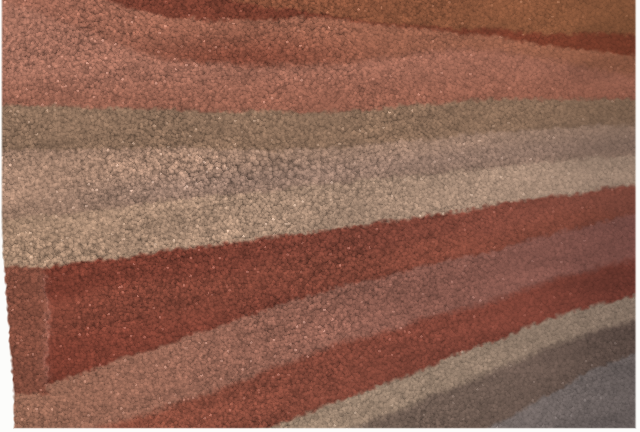
This texture is drawn by a Shadertoy shader. Its source:

```glsl
// Rammed earth wall: sloping strata of red, tan and grey soil.
// Each stratum is painted below a smooth, ragged curve, then value noise
// and rounded cell pebbles add grain, stains and grit; a pale margin frames it.

float hash(vec2 p) {
    return fract(sin(dot(p, vec2(127.1, 311.7))) * 43758.545);
}

float noise(vec2 p) {
    vec2 cell = floor(p), f = fract(p);
    f = f * f * (3.0 - 2.0 * f);
    float low = mix(hash(cell), hash(cell + vec2(1, 0)), f.x);
    float high = mix(hash(cell + vec2(0, 1)), hash(cell + vec2(1, 1)), f.x);
    return mix(low, high, f.y);
}

vec2 turn(vec2 p) {
    return mat2(0.8, 0.6, -0.6, 0.8) * p;
}

float fbm(vec2 p) {
    float sum = 0.0, gain = 0.5;
    for (int i = 0; i < 5; i++) {
        sum += gain * noise(p);
        p = turn(p) * 2.03 + 7.3;
        gain *= 0.5;
    }
    return sum;
}

// Rounded stones: x is the lit relief, y the tone of the nearest stone.
vec2 pebbles(vec2 p) {
    vec2 cell = floor(p), offset = vec2(0), stone = vec2(0);
    float nearest = 9.0;
    for (int j = -1; j <= 1; j++)
    for (int i = -1; i <= 1; i++) {
        vec2 id = cell + vec2(i, j);
        vec2 d = p - id - vec2(hash(id), hash(id + 41.3));
        if (dot(d, d) < nearest) { nearest = dot(d, d); offset = d; stone = id; }
    }
    float dome = 1.0 - smoothstep(0.04, 0.5, nearest);
    return vec2(dome - 0.62 + 0.6 * dot(offset, vec2(-0.6, 0.8)), hash(stone + 9.7));
}

// Smooth curve through five evenly spaced depths.
float curve(float x, float k[5]) {
    float s = clamp(x, 0.0, 0.9999) * 4.0, t = fract(s);
    int i = int(s);
    float a = k[i], b = k[i + 1];
    float m = 0.5 * (b - k[max(i - 1, 0)]);
    float n = 0.5 * (k[min(i + 2, 4)] - a);
    return a + t * (m + t * (3.0 * (b - a) - 2.0 * m - n + t * (2.0 * (a - b) + m + n)));
}

// Paint soil below a curve, with a faint shadow along the joint.
void stratum(inout vec3 soil, vec2 w, float ragged, float blur, float k[5], vec3 left, vec3 right) {
    float d = w.y - curve(w.x, k) + ragged;
    soil *= 1.0 - 0.10 * exp(-abs(d) * 160.0) * smoothstep(0.3, 0.6, noise(w * 23.0 + k[0]));
    soil = mix(soil, mix(left, right, w.x), smoothstep(-blur, blur, d));
}

float spot(vec2 w, vec2 center, vec2 size) {
    vec2 d = (w - center) / size;
    return exp(-dot(d, d));
}

void mainImage(out vec4 fragColor, in vec2 fragCoord) {
    vec2 uv = fragCoord / iResolution.xy;
    vec2 p = fragCoord / iResolution.y;
    vec2 w = vec2(uv.x, 1.0 - uv.y);
    float pixel = 1.0 / iResolution.y;
    float blur = pixel + 0.004;
    float ragged = 0.014 * (fbm(p * 14.0) - 0.5) + 0.010 * (noise(turn(p) * 110.0) - 0.5);

    // Strata from top to bottom
    vec3 soil = mix(vec3(0.52, 0.30, 0.23), vec3(0.53, 0.34, 0.23), w.x);
    stratum(soil, w, ragged, blur, float[5](-0.06, -0.03, 0.035, 0.069, 0.081), vec3(0.46, 0.25, 0.20), vec3(0.47, 0.24, 0.17));
    stratum(soil, w, ragged, blur, float[5](-0.08, 0.035, 0.043, 0.081, 0.131), vec3(0.61, 0.40, 0.33), vec3(0.58, 0.37, 0.28));
    soil = mix(soil, vec3(0.49, 0.27, 0.21), 0.85 * spot(w, vec2(0.38, 0.135), vec2(0.17, 0.05)));
    stratum(soil, w, ragged, blur * 2.0, float[5](0.0, 0.133, 0.149, 0.115, 0.178), vec3(0.63, 0.43, 0.36), vec3(0.59, 0.38, 0.31));
    soil = mix(soil, vec3(0.56, 0.35, 0.28), 0.5 * smoothstep(0.17, 0.26, w.y + 0.04 * fbm(p * 9.0)));
    stratum(soil, w, ragged, blur, float[5](0.241, 0.255, 0.259, 0.232, 0.228), vec3(0.54, 0.43, 0.35), vec3(0.52, 0.41, 0.33));
    stratum(soil, w, ragged, blur, float[5](0.347, 0.340, 0.344, 0.309, 0.290), vec3(0.64, 0.51, 0.43), vec3(0.59, 0.48, 0.41));
    float damp = curve(w.x, float[5](0.506, 0.467, 0.429, 0.390, 0.359)) - w.y;
    soil = mix(soil, vec3(0.54, 0.44, 0.39), 0.7 * exp(-pow((damp - 0.025) / 0.04, 2.0)) * smoothstep(0.0, 0.3, w.x));
    stratum(soil, w, ragged, blur, float[5](0.506, 0.467, 0.429, 0.390, 0.359), vec3(0.64, 0.52, 0.43), vec3(0.63, 0.53, 0.46));
    stratum(soil, w, ragged, blur, float[5](0.625, 0.583, 0.537, 0.479, 0.429), vec3(0.46, 0.23, 0.18), vec3(0.50, 0.29, 0.24));
    float core = w.y - curve(w.x, float[5](0.69, 0.645, 0.585, 0.53, 0.47)) + 0.08 * (fbm(p * 6.0) - 0.5);
    soil = mix(soil, vec3(0.52, 0.29, 0.23), 0.6 * smoothstep(-0.01, 0.03, core) * smoothstep(0.14, 0.06, core) * smoothstep(0.58, 0.64, w.y + 0.2 * w.x));
    stratum(soil, w, ragged, blur, float[5](0.915, 0.801, 0.676, 0.585, 0.498), vec3(0.60, 0.42, 0.34), vec3(0.50, 0.32, 0.29));
    stratum(soil, w, ragged, blur * 2.0, float[5](1.03, 0.95, 0.811, 0.705, 0.598), vec3(0.55, 0.32, 0.25), vec3(0.46, 0.24, 0.20));
    stratum(soil, w, ragged, blur, float[5](1.18, 1.06, 0.946, 0.801, 0.680), vec3(0.62, 0.52, 0.43), vec3(0.56, 0.48, 0.42))
    ;
    stratum(soil, w, ragged, blur * 2.0, float[5](1.25, 1.12, 1.02, 0.873, 0.739), vec3(0.48, 0.41, 0.35), vec3(0.39, 0.32, 0.29));
    stratum(soil, w, ragged, blur, float[5](1.35, 1.25, 1.13, 1.0, 0.815), vec3(0.50, 0.45, 0.42), vec3(0.43, 0.39, 0.38));

    // Upright block at the left end of the dark red stratum
    float side = 0.072 - w.x + ragged;
    float block = smoothstep(-blur, blur, min(side, min(w.y - 0.618, 0.91 - w.y) + ragged));
    soil = mix(soil, vec3(0.50, 0.30, 0.24), block);
    soil += 0.09 * exp(-abs(side) * 260.0) * smoothstep(0.62, 0.65, w.y) * smoothstep(0.91, 0.87, w.y);

    // Stains drawn out along the slope, grain, stones and pale grit
    vec2 along = vec2(p.x, p.y - 0.18 * p.x);
    float stain = fbm(along * vec2(5.0, 22.0)) - 0.48;
    float grain = noise(turn(p) * 270.0) + noise(turn(turn(p)) * 140.0) - 1.0;
    float coarse = spot(w, vec2(0.36, 0.39), vec2(0.24, 0.07)) + spot(w, vec2(0.09, 0.59), vec2(0.10, 0.05));
    float rough = mix(1.0, 0.5, smoothstep(0.4, 1.0, w.x)) * (0.6 + 0.8 * fbm(p * 8.0 + 3.0));
    vec2 fine = pebbles(turn(p) * 135.0), large = pebbles(turn(turn(p)) * 80.0);
    soil *= 1.0 + 0.26 * stain + rough * (0.20 * grain + 0.12 * fine.x + 0.14 * (fine.y - 0.5));
    soil *= 1.0 + coarse * (0.22 * large.x + 0.18 * (large.y - 0.5));
    soil += rough * 0.13 * smoothstep(0.965, 1.0, fine.y) * smoothstep(0.0, 0.4, fine.x);

    // Faint upright seams and the dim right side
    float seam = exp(-abs(w.x - 0.384) * 600.0) * step(w.y, 0.6) + exp(-abs(w.x - 0.672) * 600.0);
    soil *= (1.0 - 0.06 * seam) * (1.0 - 0.10 * smoothstep(0.8, 1.0, w.x));

    // Pale margin, widening down the crumbling left side
    float leftEdge = 0.003 + 0.02 * smoothstep(0.48, 1.0, w.y) + 0.35 * ragged * smoothstep(0.45, 0.65, w.y);
    float inside = min(w.x - leftEdge, min(0.993 - w.x, 0.991 - w.y));
    fragColor = vec4(mix(vec3(0.99, 0.99, 0.98), soil, smoothstep(-pixel, pixel, inside)), 1.0);
}
```
